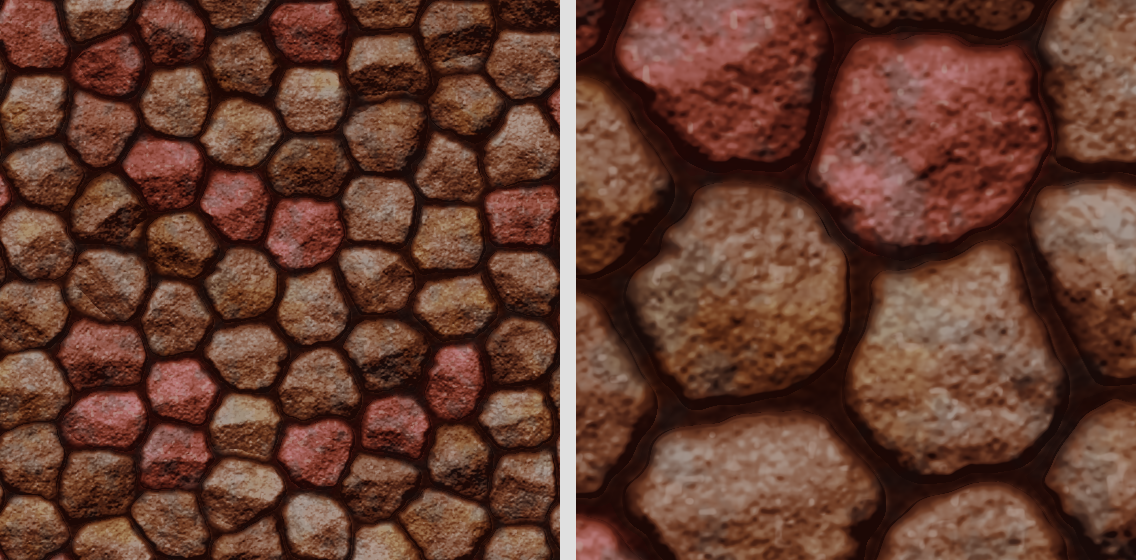
Left, the full canvas; right, a detail of the centre.
Reproduce this texture procedurally as a Shadertoy shader.

```glsl
// Dry-stacked wall of rough, faceted red-brown stones lit from above.
#define STONES 8.0      // stones across the canvas
#define JITTER 0.36     // irregularity of the stone layout
#define GAP 0.03        // mean inset of each stone from its cell border
#define ROUNDING 0.13   // softness of the stone corners
#define RELIEF 0.25     // height of the stone domes
#define GRIT 0.011      // height of the fine surface grain
#define EXPOSURE 0.86   // overall light level

struct Stone { float height; float edge; vec2 id; };

float hash(vec2 p) {
    return fract(sin(dot(p, vec2(127.1, 311.7))) * 43758.5453);
}

vec2 hash2(vec2 p) {
    return vec2(hash(p), hash(p + 37.3));
}

float noise(vec2 p) {
    vec2 i = floor(p), f = fract(p);
    f = f * f * (3.0 - 2.0 * f);
    return mix(mix(hash(i), hash(i + vec2(1, 0)), f.x),
               mix(hash(i + vec2(0, 1)), hash(i + vec2(1, 1)), f.x), f.y);
}

float fbm(vec2 p) {
    float sum = 0.0, amp = 0.5;
    for (int i = 0; i < 4; i++) {
        sum += amp * noise(p);
        p = mat2(1.6, 1.2, -1.2, 1.6) * p + 5.7;
        amp *= 0.5;
    }
    return sum / 0.9375;
}

float smoothMin(float a, float b, float k) {
    float h = max(k - abs(a - b), 0.0) / k;
    return min(a, b) - 0.25 * h * h * k;
}

// Stone centres: every other column is raised by half a stone.
vec2 centre(vec2 cell) {
    return cell + vec2(0.5, 0.5 + 0.5 * mod(cell.x, 2.0)) + JITTER * (hash2(cell) - 0.5);
}

// A plane sloping away from the stone centre along the given angle.
float facet(vec2 q, float angle, float slope) {
    return RELIEF * 0.9 - slope * dot(q, vec2(cos(angle), sin(angle)));
}

Stone stoneAt(vec2 p) {
    vec2 q = p + 0.14 * (vec2(noise(p * 2.1), noise(p * 2.1 + 19.0)) - 0.5)
               + 0.045 * (vec2(noise(p * 9.0), noise(p * 9.0 + 31.0)) - 0.5);

    // Nearest centre
    vec2 id = vec2(0.0);
    float nearest = 1e3;
    for (int x = -1; x <= 1; x++)
    for (int y = -2; y <= 1; y++) {
        vec2 cell = floor(q) + vec2(x, y);
        vec2 d = centre(cell) - q;
        if (dot(d, d) < nearest) { nearest = dot(d, d); id = cell; }
    }

    // Rounded distance to the cell border
    vec2 mid = centre(id);
    float edge = 1.0;
    for (int x = -1; x <= 1; x++)
    for (int y = -1; y <= 1; y++) {
        if (x == 0 && y == 0) continue;
        vec2 other = centre(id + vec2(x, y));
        edge = smoothMin(edge, dot(0.5 * (mid + other) - q, normalize(other - mid)), ROUNDING);
    }
    edge -= GAP * (0.4 + 1.2 * hash(id + 4.0));

    // Dome cut by an upper and a lower facet
    float rim = clamp(edge / 0.24, 0.0, 1.0);
    float h = RELIEF * sqrt(rim * (2.0 - rim));
    vec2 turn = hash2(id + 11.0) - 0.5, slope = hash2(id + 23.0);
    h = smoothMin(h, facet(q - mid, 1.57 + 2.0 * turn.x, 0.1 + 0.35 * slope.x), 0.03);
    h = smoothMin(h, facet(q - mid, -1.57 + 2.2 * turn.y, 0.1 + 0.5 * slope.y), 0.03);
    h = max(h, 0.0) + 0.07 * fbm(p * 5.0) + GRIT * noise(p * 27.0);
    return Stone(h, edge, id);
}

// Tones from deep crevice to pale, dusty rock.
vec3 rockRamp(float t) {
    vec3 c = mix(vec3(0.11, 0.03, 0.02), vec3(0.29, 0.13, 0.08), smoothstep(0.0, 0.27, t));
    c = mix(c, vec3(0.44, 0.24, 0.15), smoothstep(0.24, 0.5, t));
    c = mix(c, vec3(0.55, 0.39, 0.31), smoothstep(0.46, 0.73, t));
    return mix(c, vec3(0.65, 0.56, 0.51), smoothstep(0.7, 1.0, t));
}

void mainImage(out vec4 fragColor, in vec2 fragCoord) {
    vec2 p = STONES * fragCoord / iResolution.y;

    // Surface normal and light
    float e = 0.013;
    Stone s = stoneAt(p);
    vec2 grad = vec2(stoneAt(p + vec2(e, 0)).height, stoneAt(p + vec2(0, e)).height) - s.height;
    vec3 normal = normalize(vec3(-grad / e, 1.0));
    float light = max(dot(normal, normalize(vec3(-0.15, 0.72, 0.72))), 0.0);

    // Tone: light, stone shade, mottling, grain and crevice shadow
    float mottle = fbm(p * 3.2 + 50.0);
    float grain = noise(p * 33.0 + 9.0);
    float tone = EXPOSURE * light + 0.24 * (hash(s.id + 61.0) - 0.5)
               + 0.5 * (mottle - 0.5) + 0.22 * (grain - 0.5);
    tone *= mix(0.12, 1.0, smoothstep(-0.035, 0.1, s.edge));
    vec3 color = rockRamp(tone);

    // Pink, ochre and grey tints
    float kind = hash(s.id + 83.0);
    float patches = smoothstep(0.42, 0.68, fbm(p * 1.9 + 80.0));
    color *= mix(vec3(1), vec3(1.1, 0.85, 0.95), smoothstep(0.62, 0.9, kind));
    color *= mix(vec3(1), vec3(1.02, 0.97, 0.74), patches * (1.0 - kind));
    float grey = dot(color, vec3(0.4, 0.4, 0.2));
    color = mix(color, vec3(grey), 0.35 * smoothstep(0.48, 0.7, fbm(p * 4.5 + 120.0)));

    // Pale mineral flecks
    float fleck = smoothstep(0.7, 0.9, noise(p * 19.0 + 70.0)) * smoothstep(0.3, 0.7, tone);
    color = mix(color, vec3(0.72, 0.64, 0.6), 0.45 * fleck);

    fragColor = vec4(color, 1.0);
}
```
